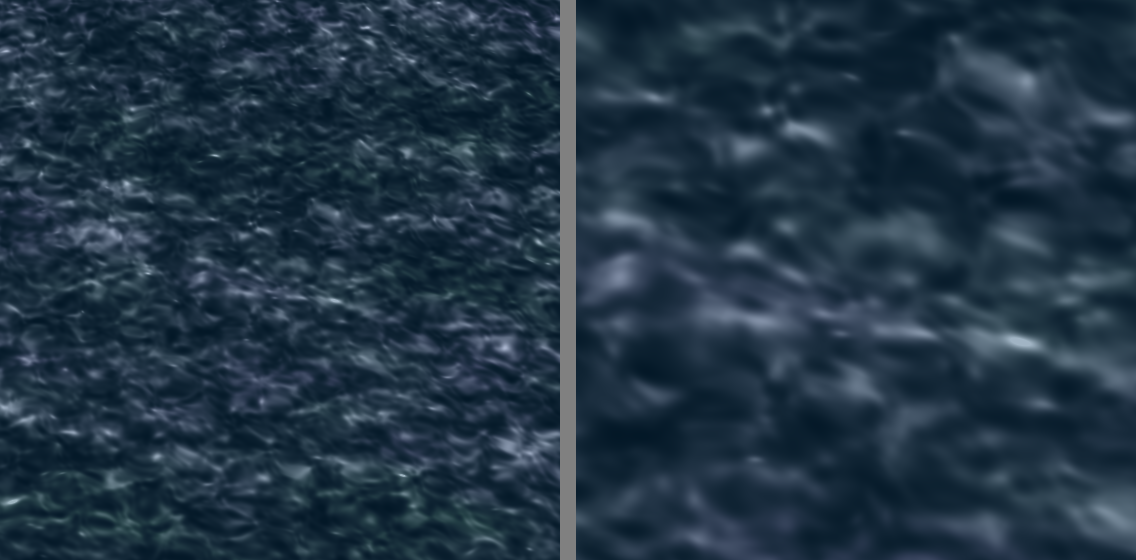
Left: the whole. Right: its middle third, enlarged.
Reproduce this texture procedurally as a WebGL 1 fragment shader.

```glsl
precision highp float;
// Dark, wind-ruffled sea with slanted ripples, a broken foam streak and small glints.
uniform vec2 u_resolution;

const vec3 DEEP = vec3(0.03, 0.11, 0.17);
const vec3 CREST = vec3(0.48, 0.55, 0.62);
const vec3 VIOLET_SHIFT = vec3(0.014, -0.004, 0.018);
const float TILT = 0.16;                      // downward slant to the right, radians
const float NEAR_SCALE = 1.25;                // ripple size at the bottom
const float FAR_SCALE = 0.80;                 // ripple size at the top
const vec2 SPECK_SIZE = vec2(0.0120, 0.0075);
const vec2 RIPPLE_SIZE = vec2(0.0230, 0.0115);
const vec2 WAVELET_SIZE = vec2(0.044, 0.019);
const vec2 SWELL_SIZE = vec2(0.12, 0.045);
const vec2 PATCH_SIZE = vec2(0.36, 0.13);
const vec2 GLINT_CELL = vec2(0.060, 0.036);
const vec2 GLINT_RADIUS = vec2(0.0115, 0.0048);
const float GLINT_CHANCE = 0.27;
const float STREAK_LEFT = 0.39;               // height of the foam at the left edge
const float STREAK_SLOPE = 0.20;
const float STREAK_WIDTH = 0.024;

float hash(vec2 p) {
  return fract(sin(dot(p, vec2(127.1, 311.7))) * 43758.5453);
}

vec2 rotate(vec2 p, float angle) {
  float c = cos(angle), s = sin(angle);
  return vec2(c * p.x - s * p.y, s * p.x + c * p.y);
}

// Value noise scaled to zero mean and about unit deviation.
float noise(vec2 p) {
  vec2 cell = floor(p);
  vec2 f = fract(p);
  f = f * f * (3.0 - 2.0 * f);
  float low = mix(hash(cell), hash(cell + vec2(1.0, 0.0)), f.x);
  float high = mix(hash(cell + vec2(0.0, 1.0)), hash(cell + vec2(1.0, 1.0)), f.x);
  return (mix(low, high, f.y) - 0.5) * 4.66;
}

// Sparse elongated highlights, jittered inside a grid.
float glints(vec2 p) {
  vec2 home = floor(p / GLINT_CELL);
  float light = 0.0;
  for (int j = -1; j <= 1; j++) {
    for (int i = -1; i <= 1; i++) {
      vec2 cell = home + vec2(float(i), float(j));
      vec2 jitter = vec2(hash(cell + 17.3), hash(cell + 41.9));
      vec2 d = rotate(p - (cell + jitter) * GLINT_CELL, 0.7 * (hash(cell + 5.7) - 0.5));
      float size = mix(0.5, 1.15, hash(cell + 73.1));
      d /= GLINT_RADIUS * size;
      float strength = mix(0.6, 1.9, hash(cell + 29.5));
      light += step(hash(cell + 91.7), GLINT_CHANCE) * strength * exp(-dot(d, d) * 1.4);
    }
  }
  return light;
}

void main() {
  vec2 uv = gl_FragCoord.xy / u_resolution;

  // Perspective: ripples shrink towards the top; a gentle warp bends their rows.
  float scale = mix(NEAR_SCALE, FAR_SCALE, uv.y);
  float depth = log(NEAR_SCALE / scale) / (NEAR_SCALE - FAR_SCALE);
  vec2 sea = rotate(vec2((uv.x - 0.5) / scale, depth), TILT);
  vec2 warp = vec2(noise(sea * 31.0 + 3.7), noise(sea * 27.0 + 19.2));
  sea += warp * vec2(0.0040, 0.0026);

  // Ripple layers, each turned a little so that no grid shows.
  float broad = noise(sea / PATCH_SIZE + 8.3);
  float level = 0.36 * noise(rotate(sea, 0.30) / SPECK_SIZE)
              + 0.64 * noise(rotate(sea, -0.12) / RIPPLE_SIZE + 31.4)
              + 0.46 * noise(rotate(sea, 0.14) / WAVELET_SIZE + 57.1)
              + 0.28 * noise(sea / SWELL_SIZE + 12.6)
              + 0.22 * broad;

  // Foam streak broken along its length, with a dark trough above it.
  float offset = uv.y - STREAK_LEFT + STREAK_SLOPE * uv.x + 0.007 * noise(uv * 7.0);
  float streak = exp(-pow(offset / STREAK_WIDTH, 2.0));
  float trough = exp(-pow((offset - 0.065) / 0.042, 2.0));
  float broken = smoothstep(-0.9, 1.3, noise(vec2(uv.x * 8.0 + 2.4, offset * 22.0)));
  level += streak * (0.25 + 1.25 * broken) - 0.42 * trough;

  // Glints, and a darker, calmer far end.
  level += glints(sea) * mix(1.25, 0.9, uv.y);
  level -= 0.10 + 0.32 * smoothstep(0.65, 1.0, uv.y);

  // Skewed tone curve: mostly dark water, few bright crests.
  float tone = clamp(0.295 * exp(0.55 * level) - 0.10, -0.04, 1.35);
  vec3 color = mix(DEEP, CREST, tone);
  float tint = 0.5 * broad + 0.5 * noise(sea / SWELL_SIZE + 77.7);
  color += VIOLET_SHIFT * tint * smoothstep(0.0, 0.35, tone);
  gl_FragColor = vec4(clamp(color, 0.0, 1.0), 1.0);
}
```
